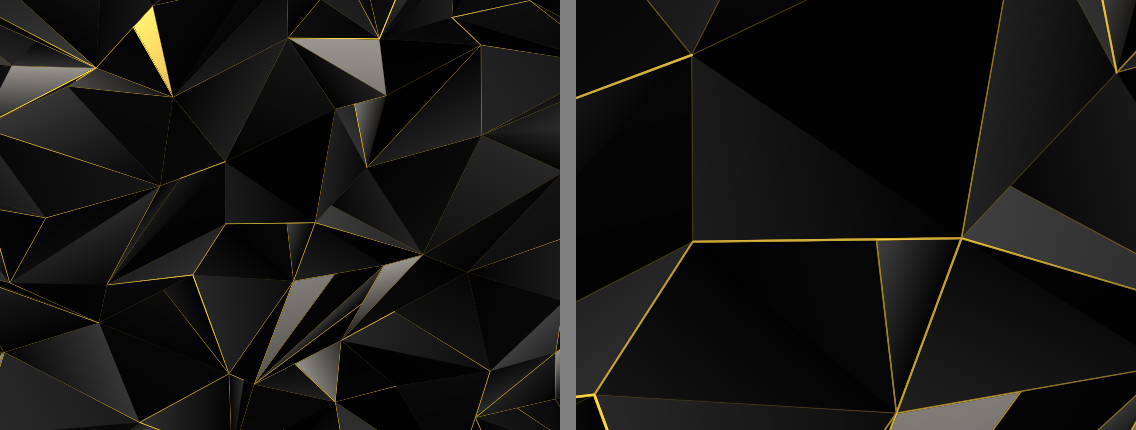
Left, the full canvas; right, a detail of the centre.
Write a WebGL 1 fragment shader that draws this background.

```glsl
precision highp float;
// Dark faceted low-poly surface with thin gold edges and a few metallic facets.

uniform vec2 u_resolution;

#define AXIS_U vec2(0.215, 0.060)   // lattice axes, in canvas heights
#define AXIS_V vec2(-0.055, 0.155)
#define JITTER 0.96                 // below 1.0 keeps the mesh free of overlaps
#define SEED 5.0
#define LINE_HALF_WIDTH 0.0007
#define SPLIT_SHARE 0.35            // share of triangles cut into two slivers
#define GREY_PEAK 0.25
#define SILVER vec3(0.60, 0.585, 0.56)
#define BRONZE vec3(0.42, 0.34, 0.15)
#define GOLD vec3(1.00, 0.86, 0.40)
#define LINE_DIM vec3(0.30, 0.22, 0.07)
#define LINE_BRIGHT vec3(1.00, 0.84, 0.28)

float hash(vec2 p) {
  return fract(sin(dot(p, vec2(127.1, 311.7)) + SEED) * 43758.5453);
}

float cross2(vec2 a, vec2 b) {
  return a.x * b.y - a.y * b.x;
}

// Jittered lattice point in canvas space.
vec2 meshVertex(vec2 id) {
  vec2 offset = vec2(hash(id), hash(id + 41.3)) - 0.5;
  vec2 g = id + JITTER * offset;
  return g.x * AXIS_U + g.y * AXIS_V;
}

float segmentDistance(vec2 p, vec2 a, vec2 b) {
  vec2 ab = b - a;
  float t = clamp(dot(p - a, ab) / dot(ab, ab), 0.0, 1.0);
  return length(p - a - t * ab);
}

// Gold edge intensity; the seed is symmetric so both neighbours agree.
float edgeLine(vec2 p, vec2 a, vec2 b, float pixel) {
  float h = hash(a + b);
  float sheen = 0.75 + 0.25 * sin(9.0 * p.x - 7.0 * p.y + 6.28 * h);
  float strength = step(0.18, h) * mix(0.22, 1.0, pow(h, 3.5)) * sheen;
  float width = LINE_HALF_WIDTH * (0.6 + strength);
  float d = segmentDistance(p, a, b);
  return strength * clamp((width - d) / pixel + 0.5, 0.0, 1.0);
}

// Facet material, shaded by a ramp between its corners; only small ones shine.
vec3 facetColor(vec3 weights, vec2 seed, float area) {
  float kind = hash(seed + 3.7);
  float tone = hash(seed + 8.1);
  vec3 corners = vec3(hash(seed + 1.3), hash(seed + 5.9), hash(seed + 9.4));
  float ramp = dot(weights, smoothstep(0.1, 0.9, corners));
  if (kind > 0.965 && area < 0.007) return GOLD * (0.75 + 0.35 * ramp);
  if (kind > 0.965 && area < 0.014) return BRONZE * (0.3 + 0.7 * ramp);
  if (kind > 0.88 && area < 0.016) return SILVER * (0.15 + 0.85 * ramp);
  return vec3(0.008 + GREY_PEAK * pow(tone, 1.5) * ramp);
}

// Adds one counter-clockwise facet: rgb and coverage, plus its edges.
void addFacet(vec2 p, vec2 a, vec2 b, vec2 c, float pixel,
              inout vec4 facets, inout float line) {
  vec3 areas = vec3(cross2(c - b, p - b), cross2(a - c, p - c), cross2(b - a, p - a));
  vec3 dist = areas / vec3(length(c - b), length(a - c), length(b - a));
  float inside = min(dist.x, min(dist.y, dist.z));
  float coverage = clamp(inside / pixel + 0.5, 0.0, 1.0);
  if (coverage > 0.0) {
    float twiceArea = cross2(b - a, c - a);
    vec3 weights = clamp(areas / twiceArea, 0.0, 1.0);
    facets += coverage * vec4(facetColor(weights, a + b + c, 0.5 * twiceArea), 1.0);
  }
  line = max(line, edgeLine(p, a, b, pixel));
  line = max(line, edgeLine(p, b, c, pixel));
  line = max(line, edgeLine(p, c, a, pixel));
}

// Adds a triangle, sometimes cut from its first corner to the opposite side.
void addTriangle(vec2 p, vec2 a, vec2 b, vec2 c, float pixel,
                 inout vec4 facets, inout float line) {
  float h = hash(a + 2.0 * b + 3.0 * c);
  if (h < SPLIT_SHARE) {
    vec2 m = mix(b, c, mix(0.25, 0.75, h / SPLIT_SHARE));
    addFacet(p, a, b, m, pixel, facets, line);
    addFacet(p, a, m, c, pixel, facets, line);
  } else {
    addFacet(p, a, b, c, pixel, facets, line);
  }
}

void main() {
  float pixel = 1.0 / u_resolution.y;
  vec2 p = gl_FragCoord.xy * pixel;
  vec2 cell = floor(vec2(cross2(p, AXIS_V), cross2(AXIS_U, p)) / cross2(AXIS_U, AXIS_V));
  vec4 facets = vec4(0.0);
  float line = 0.0;
  for (int j = -1; j <= 1; j++) {
    for (int i = -1; i <= 1; i++) {
      vec2 id = cell + vec2(float(i), float(j));
      vec2 a = meshVertex(id), b = meshVertex(id + vec2(1.0, 0.0));
      vec2 c = meshVertex(id + 1.0), d = meshVertex(id + vec2(0.0, 1.0));
      // Split each quad along a diagonal that lies inside it.
      bool validAC = cross2(b - a, c - a) > 0.0 && cross2(c - a, d - a) > 0.0;
      bool validBD = cross2(b - a, d - a) > 0.0 && cross2(c - b, d - b) > 0.0;
      bool useAC = validAC && (!validBD || hash(id + 77.7) > 0.5);
      addTriangle(p, a, b, useAC ? c : d, pixel, facets, line);
      addTriangle(p, useAC ? a : b, c, d, pixel, facets, line);
    }
  }
  // Edges flare where they border a lit facet.
  vec3 color = facets.rgb / max(facets.a, 0.001);
  line = min(line * (1.0 + 2.0 * color.g), 1.0);
  vec3 lineColor = mix(LINE_DIM, LINE_BRIGHT, line);
  gl_FragColor = vec4(mix(color, lineColor, smoothstep(0.0, 0.35, line)), 1.0);
}
```
